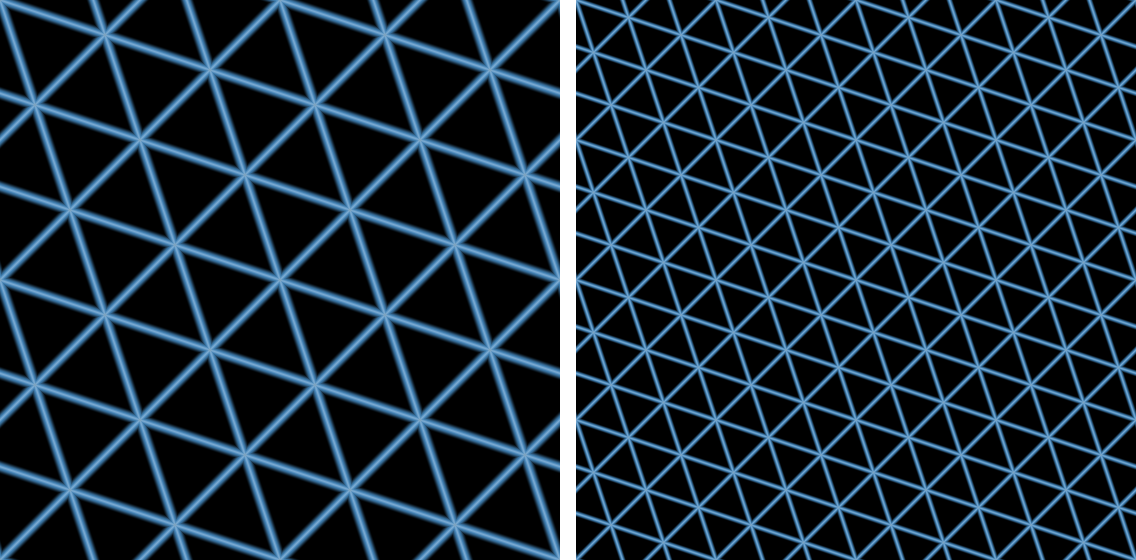
Left, the tile; right, the same tile 2 across and 2 down.
Write a WebGL 2 fragment shader that draws this pattern.

```glsl
#version 300 es
precision highp float;
// Slanted triangular lattice of soft glowing blue lines on black, tiling seamlessly.

// Whole line counts across and down for each of the three line families.
#define FAMILY_A vec2(6.0, 2.0)
#define FAMILY_B vec2(2.0, 6.0)
#define FAMILY_C vec2(4.0, -4.0)
// Half widths in canvas units.
#define GLOW_INNER 0.0025
#define GLOW_OUTER 0.0123
#define CORE_WIDTH 0.0036
#define NODE_RADIUS 0.005
#define NODE_STRENGTH 0.65
// Colours.
#define GLOW_COLOR vec3(0.25, 0.50, 0.70)
#define CORE_COLOR vec3(0.51, 0.69, 0.84)
#define NODE_COLOR vec3(0.52, 0.63, 0.70)

uniform vec2 u_resolution;
out vec4 fragColor;

// Distance to the nearest line of a family, in canvas units.
float lineDistance(vec2 uv, vec2 family) {
    float phase = dot(uv, family);
    return abs(fract(phase + 0.5) - 0.5) / length(family);
}

void main() {
    vec2 uv = gl_FragCoord.xy / u_resolution;
    float pixel = 1.0 / min(u_resolution.x, u_resolution.y);

    float a = lineDistance(uv, FAMILY_A);
    float b = lineDistance(uv, FAMILY_B);
    float c = lineDistance(uv, FAMILY_C);
    float nearest = min(a, min(b, c));
    float farthest = max(a, max(b, c));

    // Soft halo, lighter ridge, and a muted point where three lines cross.
    float glow = 1.0 - smoothstep(GLOW_INNER, GLOW_OUTER + 0.25 * pixel, nearest);
    float ridge = length(vec2(nearest, 0.25 * pixel));
    float core = clamp(1.0 - ridge / CORE_WIDTH, 0.0, 1.0);
    float node = 1.0 - smoothstep(0.0, NODE_RADIUS, farthest);

    vec3 color = mix(GLOW_COLOR * glow, CORE_COLOR, core);
    color = mix(color, NODE_COLOR, node * NODE_STRENGTH);
    fragColor = vec4(color, 1.0);
}
```
